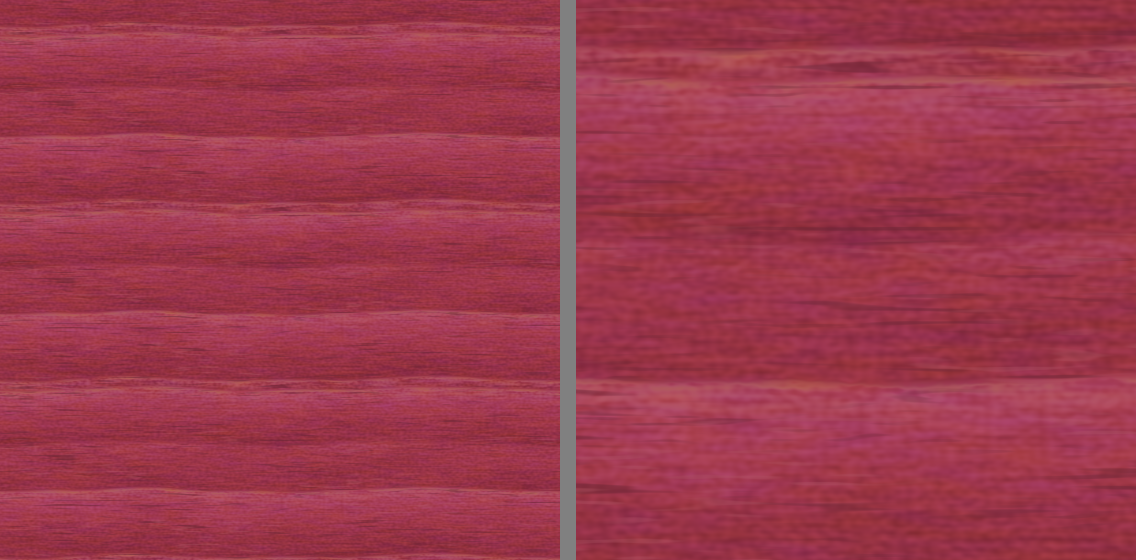
Left, the full canvas; right, a detail of the centre.
Give the GLSL for this texture, as a WebGL 2 fragment shader.

```glsl
#version 300 es
precision highp float;
// Draws crimson stained wood: overlapping wavy boards with pale upper edges and fine grain.
uniform vec2 u_resolution;
out vec4 fragColor;

const float TAU = 6.2831853;
const vec2 REPEATS = vec2(1.0, 3.16);
const float TOP_OFFSET = 0.186;   // part of a repeat above the first ridge
const float EDGE_SOFTNESS = 0.016;

const vec3 DARK = vec3(0.56, 0.18, 0.25);
const vec3 BASE = vec3(0.63, 0.215, 0.295);
const vec3 PINK = vec3(0.672, 0.252, 0.36);
const vec3 PALE = vec3(0.70, 0.35, 0.41);
const vec3 TAN = vec3(0.69, 0.36, 0.34);
const vec3 STREAK = vec3(0.42, 0.15, 0.21);
const vec3 WARM_TINT = vec3(0.02, 0.015, -0.05);

// Upper edge, starting shade, ending shade and ridge strength of the four boards
const vec4 EDGES = vec4(0.0, 0.31, 0.572, 0.945);
const vec4 START_SHADE = vec4(0.96, 0.54, 0.98, 0.7);
const vec4 END_SHADE = vec4(0.16, 0.2, 0.08, 0.32);
const vec4 RIDGE = vec4(1.0, 0.05, 0.95, 0.65);

vec2 hashGradient(vec2 cell) {
  vec3 p = fract(cell.xyx * vec3(0.1031, 0.1030, 0.0973));
  p += dot(p, p.yzx + 33.33);
  float angle = TAU * fract((p.x + p.y) * p.z);
  return vec2(cos(angle), sin(angle));
}

float cornerValue(vec2 cell, vec2 corner, vec2 local, vec2 period) {
  return dot(hashGradient(mod(cell + corner, period)), local - corner);
}

// Gradient noise that wraps once per tile; frequency must be whole numbers
float tileNoise(vec2 tile, vec2 frequency) {
  vec2 p = tile * frequency;
  vec2 cell = floor(p), f = p - cell;
  vec2 u = f * f * f * (f * (f * 6.0 - 15.0) + 10.0);
  float low = mix(cornerValue(cell, vec2(0, 0), f, frequency),
                  cornerValue(cell, vec2(1, 0), f, frequency), u.x);
  float high = mix(cornerValue(cell, vec2(0, 1), f, frequency),
                   cornerValue(cell, vec2(1, 1), f, frequency), u.x);
  return mix(low, high, u.y);
}

// Height of a board's upper edge, with two swells across the tile
float boardEdge(int board, float x) {
  float swell = 0.010 * cos(2.0 * TAU * x);
  float wobble = tileNoise(vec2(x, EDGES[board] + 0.07), vec2(7, 9));
  return EDGES[board] + swell + 0.018 * wobble;
}

float softStep(float d) {
  return smoothstep(0.0, EDGE_SOFTNESS, d);
}

vec3 shadeRamp(float shade) {
  vec3 lower = mix(DARK, BASE, clamp(shade * 2.0, -0.6, 1.0));
  return mix(lower, PINK, clamp(shade * 2.0 - 1.0, 0.0, 1.5));
}

// Colour of one board at depth d below its edge, k being the share of its height
vec3 boardColor(int board, float d, float k, float grain, float wear) {
  float shade = mix(START_SHADE[board], END_SHADE[board], smoothstep(0.0, 1.0, k));
  vec3 color = shadeRamp(shade + grain);
  float strength = RIDGE[board] * wear;
  float glow = exp(-pow(max(d - 0.016, 0.0) / 0.045, 2.0));
  float line = exp(-pow((d - 0.013) / 0.010, 2.0));
  color = mix(color, PALE, clamp(glow * (0.5 * strength + 0.35 * grain), 0.0, 1.0));
  return mix(color, TAN, clamp(0.65 * line * strength, 0.0, 1.0));
}

// Short thin scratches gathered in patches
float scratches(vec2 tile, vec2 patchFrequency, vec2 lineFrequency) {
  float patches = smoothstep(-0.05, 0.25, tileNoise(tile, patchFrequency));
  return patches * smoothstep(0.14, 0.42, tileNoise(tile, lineFrequency));
}

void main() {
  vec2 uv = gl_FragCoord.xy / u_resolution;
  vec2 tile = fract(vec2(uv.x, 1.0 - uv.y) * REPEATS - vec2(0.0, TOP_OFFSET));

  // Layered grain: blotches, long fibres, fine fibres and specks
  float blotches = tileNoise(tile, vec2(6, 8));
  float fibres = tileNoise(tile, vec2(27, 89));
  float specks = tileNoise(tile, vec2(150, 73));
  float grain = 0.3 * blotches + 0.24 * tileNoise(tile, vec2(9, 41))
              + 0.44 * fibres + 0.5 * specks;
  float wear = 0.75 + 1.3 * tileNoise(tile, vec2(15, 37)) + 0.9 * fibres + 0.5 * specks;
  float ragged = 0.008 * fibres + 0.006 * specks;

  // Boards cover the tile in turn; their soft shared edges add up to full cover
  vec3 color = vec3(0.0);
  for (int i = 0; i < 4; i++) {
    float top = boardEdge(i, tile.x);
    float height = fract(boardEdge((i + 1) % 4, tile.x) - top);
    float d = fract(tile.y - top - ragged);
    float cover = softStep(d) - softStep(d - height);
    color += cover * boardColor(i, d, clamp(d / height, 0.0, 1.0), grain, max(wear, 0.0));
  }

  // Warm and cool drift, dark scratches, then fainter pale ones
  color += WARM_TINT * (tileNoise(tile, vec2(31, 43)) + 0.8 * tileNoise(tile, vec2(11, 17)));
  color = mix(color, STREAK, 0.5 * scratches(tile, vec2(5, 13), vec2(13, 79)));
  color = mix(color, STREAK, 0.3 * scratches(tile, vec2(7, 11), vec2(29, 97)));
  color = mix(color, PALE, 0.3 * scratches(tile, vec2(4, 11), vec2(23, 83)));
  fragColor = vec4(color, 1.0);
}
```
